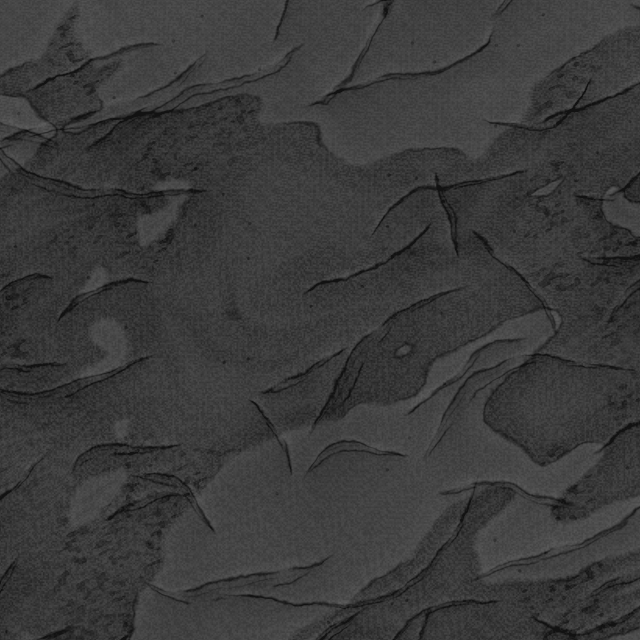
Reproduce this texture procedurally as a Shadertoy shader.

```glsl
// Dark stretched membrane: smooth grey plains and shaded patches with creased rims,
// crossed by tapering folds and strewn with crumbs, pits and fine grain.
// Patches are contours of warped noise; folds are bent spindles on a jittered grid.

#define PLAIN_TONE 0.268
#define PATCH_DEPTH 0.062
#define RIM_DEPTH 0.11
#define RIM_GLOW 0.030
#define FOLD_DEPTH 0.135
#define FOLD_GLOW 0.050
#define CRUMB_DEPTH 0.085
#define GRAIN 0.085
#define FLOW_ANGLE 0.42
#define LARGE_FOLDS 4.0
#define SMALL_FOLDS 8.0

float hash(vec2 p) {
    return fract(sin(dot(p, vec2(127.1, 311.7))) * 43758.5453);
}

float noise(vec2 p) {
    vec2 i = floor(p), f = fract(p);
    f = f * f * (3.0 - 2.0 * f);
    return mix(mix(hash(i), hash(i + vec2(1, 0)), f.x),
               mix(hash(i + vec2(0, 1)), hash(i + vec2(1, 1)), f.x), f.y);
}

float fbm(vec2 p) {
    float sum = 0.0, amp = 0.57;
    for (int i = 0; i < 3; i++) {
        sum += amp * noise(p);
        p = p * 2.03 + 11.7;
        amp *= 0.5;
    }
    return sum;
}

vec2 turn(vec2 p, float a) {
    return vec2(cos(a) * p.x + sin(a) * p.y, cos(a) * p.y - sin(a) * p.x);
}

float line(float dist, float width) {
    return exp(-dist * dist / (width * width));
}

// Height field stretched along the flow
float membrane(vec2 p) {
    vec2 q = turn(p, FLOW_ANGLE) * vec2(2.8, 5.0);
    q += 2.0 * vec2(fbm(q + 3.1), fbm(q + 17.4)) - 1.0;
    return fbm(q + 5.0);
}

// Approximate signed distance to the patch rim, positive inside
float rimDistance(vec2 p) {
    float e = 0.002, f = membrane(p);
    vec2 slope = vec2(membrane(p + vec2(e, 0)), membrane(p + vec2(0, e))) - f;
    return (f - 0.5) / max(length(slope) / e, 0.9);
}

// One bent spindle with two creased edges, a dark body and a bright flank
float fold(vec2 p, vec2 id, float reach) {
    float bendRnd = hash(id + 2.3), lenRnd = hash(id + 5.9), wideRnd = hash(id + 8.1);
    float c = 2.0 * hash(id + 1.7) - 1.0;
    vec2 q = turn(p, FLOW_ANGLE + 1.5 * c * c * c);
    float len = reach * mix(0.45, 0.95, lenRnd);
    float t = q.x / len, taper = max(1.0 - t * t, 0.0);
    if (taper <= 0.0) return 0.0;
    float y = q.y + len * (0.9 * (bendRnd - 0.5) * (t * t - 0.3)
            + 0.08 * sin(3.0 * t + 6.3 * wideRnd));
    y += 0.012 * (noise(p * 26.0 + id) - 0.5) + 0.003 * (noise(p * 130.0 + id) - 0.5);
    float w = len * mix(0.03, 0.15, wideRnd) * taper * (0.65 + 0.35 * sin(2.0 * t + 6.3 * lenRnd));
    float top = y - w, low = y + 0.5 * w;
    float wear = noise(p * 30.0 + id * 3.0);
    float crease = line(top, 0.0012 + 0.0018 * wear) * smoothstep(0.1, 0.5, wear)
                 + 0.8 * line(low, 0.0018) * smoothstep(0.8, 0.4, wear)
                 + 0.4 * line(y - 0.3 * w, 0.0012) * wear;
    float body = smoothstep(-0.003, 0.003, min(-top, low));
    float glow = exp(-abs(top - 0.005) / 0.006) + 0.4 * line(low - 0.004, 0.003);
    float shadow = smoothstep(0.004, -0.004, low) * exp(-abs(low) / 0.028);
    return smoothstep(0.0, 0.4, taper) * (FOLD_GLOW * glow * (1.0 - 0.6 * wear)
         - FOLD_DEPTH * crease - 0.035 * body * (0.4 + wear) - 0.03 * shadow);
}

float foldLayer(vec2 p, float cells, float density, float seed) {
    float tone = 0.0;
    vec2 cell = floor(p * cells);
    for (int j = -1; j <= 1; j++)
    for (int i = -1; i <= 1; i++) {
        vec2 id = cell + vec2(i, j);
        vec2 key = id + seed;
        if (hash(key + 31.0) > density) continue;
        vec2 centre = (id + 0.15 + 0.7 * vec2(hash(key), hash(key + 13.0))) / cells;
        tone += fold(p - centre, key, 1.05 / cells);
    }
    return tone;
}

// Sparse round pits
float pits(vec2 p) {
    vec2 g = p * 24.0, id = floor(g);
    vec2 offset = fract(g) - 0.25 - 0.5 * vec2(hash(id + 4.0), hash(id + 9.0));
    return step(0.91, hash(id + 21.0)) * smoothstep(0.09, 0.03, length(offset));
}

void mainImage(out vec4 fragColor, in vec2 fragCoord) {
    vec2 p = fragCoord / iResolution.y;

    // Plains and patches
    float d = rimDistance(p) + 0.004 * (noise(p * 120.0) - 0.5);
    float inside = smoothstep(-0.006, 0.008, d);
    float patchShade = inside * (0.35 + 0.65 * exp(-max(d, 0.0) / 0.08));
    float tone = PLAIN_TONE + 0.045 * (fbm(p * 4.0 + 40.0) - 0.5);
    tone -= PATCH_DEPTH * patchShade * (0.5 + 0.8 * noise(p * 6.0 + 7.0));
    tone += RIM_GLOW * (1.0 - inside) * exp(min(d, 0.0) / 0.022);

    // Broken rim creases
    float broken = smoothstep(0.42, 0.68, noise(p * 10.0 + 2.0));
    tone -= RIM_DEPTH * broken * line(d, 0.0012 + 0.0035 * noise(p * 50.0));

    // Folds, crumbs and pits
    tone += foldLayer(p, LARGE_FOLDS, 0.85, 3.0) + foldLayer(p, SMALL_FOLDS, 0.4, 57.0);
    float crumbs = smoothstep(0.58, 0.78, noise(turn(p, FLOW_ANGLE) * vec2(95.0, 170.0)));
    float crumbArea = smoothstep(0.5, 0.75, noise(p * 8.0 + 19.0)) * patchShade;
    tone -= CRUMB_DEPTH * crumbs * crumbArea + 0.08 * pits(p);

    // Fine grain
    tone += GRAIN * (noise(p * 410.0) - 0.5) * (0.8 + 0.5 * patchShade);
    fragColor = vec4(vec3(clamp(tone, 0.07, 0.48)), 1.0);
}
```
